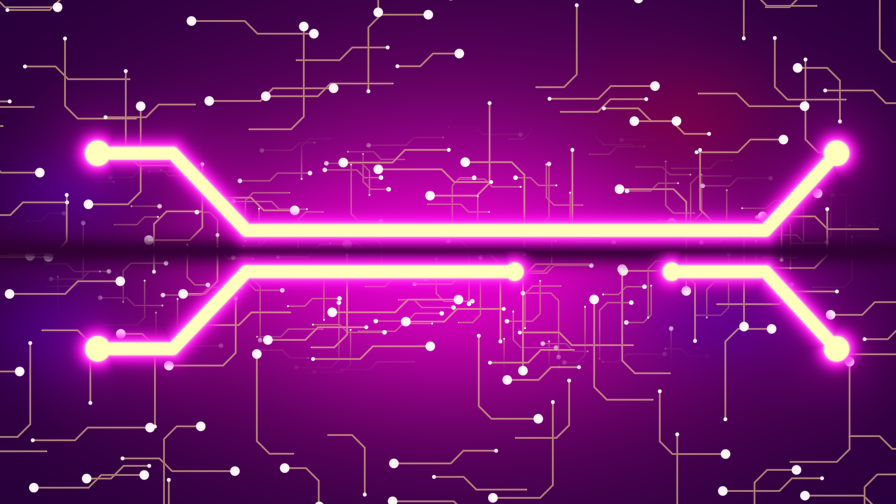
Give the GLSL for this background, as a WebGL 1 fragment shader.

```glsl
precision highp float;
uniform vec2 u_resolution;

const vec3 NIGHT = vec3(0.13, 0.0, 0.21);
const vec3 PLUM = vec3(0.50, 0.01, 0.45);
const vec3 MAGENTA = vec3(0.90, 0.01, 0.80);
const vec3 NEON = vec3(1.0, 0.05, 0.94);
const vec3 CORE = vec3(1.0, 1.0, 0.74);
const vec3 WIRE = vec3(0.90, 0.73, 0.56);

vec2 hash2(vec2 p) {
  vec2 k = vec2(dot(p, vec2(127.1, 311.7)), dot(p, vec2(269.5, 183.3)));
  return fract(sin(k) * 43758.55);
}

float segment(vec2 p, vec2 a, vec2 b) {
  vec2 pa = p - a, ba = b - a;
  return length(pa - ba * clamp(dot(pa, ba) / (dot(ba, ba) + 1e-6), 0.0, 1.0));
}

float fill(float d, float px) {
  return 1.0 - smoothstep(-px, px, d);
}

// Elliptical soft light
float blob(vec2 p, vec2 center, vec2 radius) {
  vec2 q = (p - center) / radius;
  return exp(-dot(q, q));
}

// One bent wire per cell: x = wire distance, y = pad distance
vec2 trace(vec2 p, vec2 cell, float size, float padRadius) {
  vec2 r = hash2(cell + 17.0);
  vec2 s = hash2(cell + 41.0);
  vec2 dir = sign(r - 0.5);
  vec2 a = (cell + hash2(cell)) * size;
  vec2 b = a + vec2(dir.x * size * (0.3 + 0.6 * s.x), 0.0);
  vec2 c = b + dir * size * 0.18;
  vec2 run = size * dir * (0.3 + 0.5 * s.y);
  vec2 e = c + (fract(s.x * 7.0) > 0.5 ? vec2(run.x, 0.0) : vec2(0.0, run.y * 1.7));
  float wire = min(segment(p, a, b), min(segment(p, b, c), segment(p, c, e)));
  float startPad = length(p - a) - padRadius * step(0.42, fract(r.x * 9.0));
  float endPad = length(p - e) - padRadius * mix(0.4, 1.0, step(0.8, s.y));
  return vec2(wire, min(startPad, endPad));
}

// Nearest wire and pad among the surrounding cells
vec2 circuit(vec2 p, float size, float padRadius) {
  vec2 home = floor(p / size);
  vec2 nearest = vec2(1.0);
  for (int j = -2; j <= 2; j++) {
    for (int i = -2; i <= 2; i++) {
      vec2 cell = home + vec2(float(i), float(j));
      nearest = min(nearest, trace(p, cell, size, padRadius));
    }
  }
  return nearest;
}

// Thick conductors with round terminals
float conductors(vec2 p) {
  vec2 leftEnd = vec2(-0.695, 0.194), leftKnee = vec2(-0.546, 0.194);
  vec2 leftBend = vec2(-0.400, 0.041);
  vec2 rightBend = vec2(0.630, 0.041), rightEnd = vec2(0.771, 0.194);
  vec2 innerLeft = vec2(0.132, 0.041), innerRight = vec2(0.444, 0.041);
  vec2 m = vec2(p.x, abs(p.y - 0.002));
  float sides = min(segment(m, leftEnd, leftKnee), segment(m, leftKnee, leftBend));
  sides = min(sides, segment(m, rightBend, rightEnd));
  float upper = segment(m, leftBend, rightBend);
  float lower = min(segment(m, leftBend, innerLeft), segment(m, innerRight, rightBend));
  float bar = min(sides, p.y > 0.002 ? upper : lower) - 0.0125;
  float terminals = min(length(m - leftEnd), length(m - rightEnd)) - 0.025;
  float inner = min(length(m - innerLeft), length(m - innerRight)) - 0.018;
  inner = p.y > 0.002 ? 1.0 : inner;
  return min(bar, min(terminals, inner));
}

vec3 backdrop(vec2 p) {
  vec3 col = mix(NIGHT, PLUM, blob(p, vec2(0.03, 0.0), vec2(0.72, 0.48)));
  col = mix(col, MAGENTA, 0.95 * blob(p, vec2(0.0, -0.03), vec2(0.48, 0.23)));
  col = mix(col, vec3(0.50, 0.0, 0.26), 0.6 * blob(p, vec2(0.47, 0.26), vec2(0.17, 0.12)));
  float violet = blob(p, vec2(-0.75, 0.12), vec2(0.13, 0.08));
  violet += blob(p, vec2(-0.78, -0.16), vec2(0.13, 0.10));
  violet += blob(p, vec2(0.55, -0.13), vec2(0.18, 0.10));
  return mix(col, vec3(0.30, 0.0, 0.60), 0.55 * min(violet, 1.0));
}

void main() {
  vec2 p = (gl_FragCoord.xy - 0.5 * u_resolution) / u_resolution.y;
  float px = 0.8 / u_resolution.y;
  float d = conductors(p);
  float outside = max(d, 0.0);

  // Ambient light and the dark channel between the rails
  vec3 col = backdrop(p);
  col = mix(col, MAGENTA, 0.4 * exp(-outside / 0.05));
  float channel = exp(-pow(abs(p.y - 0.002) / 0.027, 2.0));
  col = mix(col, vec3(0.18, 0.0, 0.19), 0.9 * channel);

  // Sparse board wiring, with finer wiring near the middle
  vec2 coarse = circuit(p, 0.14, 0.0095);
  vec2 fine = circuit(p + 3.7, 0.085, 0.0045);
  float middle = smoothstep(0.1, 0.45, blob(p, vec2(0.0), vec2(0.62, 0.18)));
  float open = 1.0 - channel;
  float wires = max(fill(coarse.x - 0.0017, px), 0.7 * middle * fill(fine.x - 0.0014, px));
  float pads = max(fill(coarse.y, px), middle * fill(fine.y, px));
  col = mix(col, WIRE, 0.72 * wires * open);
  col = mix(col, vec3(1.0, 0.96, 0.98), pads * open);

  // Neon halo, hot rim and pale core
  col = mix(col, NEON, 0.95 * exp(-pow(outside / 0.019, 2.0)));
  col = mix(col, vec3(1.0, 0.72, 0.95), 0.85 * exp(-outside / 0.004));
  col = mix(col, CORE, fill(d, px * 1.5));
  gl_FragColor = vec4(col, 1.0);
}
```
